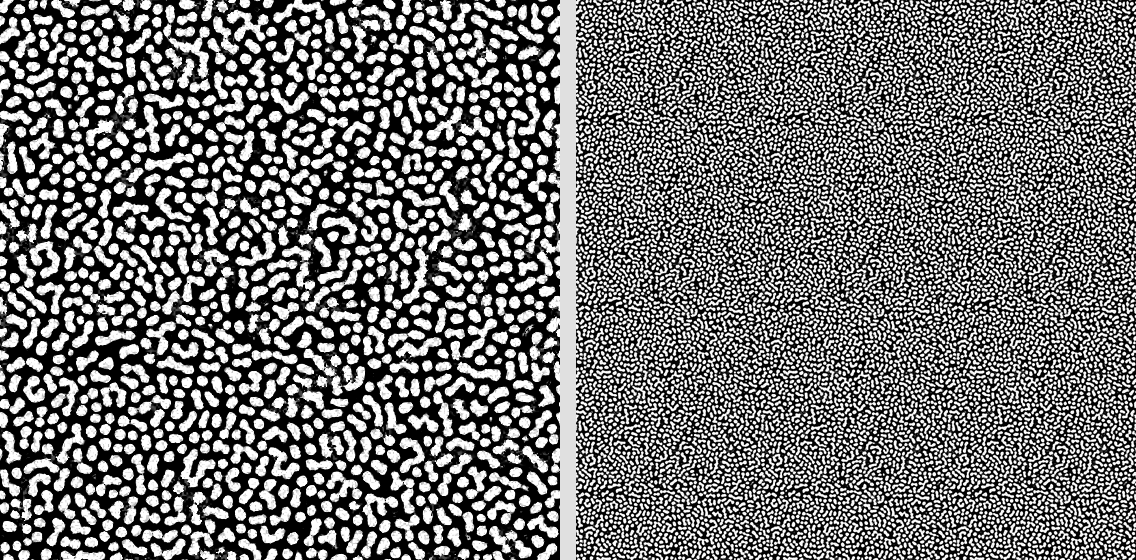
Left: one tile. Right: repeated 3 by 3.
Reproduce this pattern procedurally as a Shadertoy shader.

```glsl
// Black and white labyrinth of dots and short worms, as in reaction-diffusion.
// Ring-shaped ripples around scattered seeds add up to a field with one
// dominant wavelength; its level line, slightly ragged, bounds the grains.

const float TAU = 6.2831853;
const float WAVES = 40.0;  // wavelengths across the canvas
const int SEEDS = 48;      // seed cells across the canvas

// Integer hash of a cell that wraps after "period" cells (PCG style).
vec2 hashCell(ivec2 cell, int period, uint salt) {
    ivec2 wrapped = (cell % period + period) % period;
    uvec2 v = uvec2(wrapped) * 1664525u + 1013904223u + salt * 747796405u;
    v.x += v.y * 1664525u;
    v.y += v.x * 1664525u;
    v ^= v >> 16u;
    v.x += v.y * 1664525u;
    v.y += v.x * 1664525u;
    v ^= v >> 16u;
    return vec2(v & 65535u) / 65536.0;
}

// Tiling value noise, 0 to 1.
float noise(vec2 uv, int period, uint salt) {
    vec2 p = uv * float(period);
    ivec2 i = ivec2(floor(p));
    vec2 f = fract(p);
    f = f * f * (3.0 - 2.0 * f);
    float a = hashCell(i, period, salt).x;
    float b = hashCell(i + ivec2(1, 0), period, salt).x;
    float c = hashCell(i + ivec2(0, 1), period, salt).x;
    float d = hashCell(i + ivec2(1, 1), period, salt).x;
    return mix(mix(a, b, f.x), mix(c, d, f.x), f.y);
}

// Sum of windowed Bessel ripples: height in x, gradient (per radian) in yz.
vec3 rippleField(vec2 uv) {
    const vec4 directions = vec4(0.9808, 0.8315, 0.5556, 0.1951);
    const float reach2 = 110.0;  // squared ripple radius in radians
    vec2 p = uv * float(SEEDS);
    ivec2 home = ivec2(floor(p));
    vec3 sum = vec3(0.0);
    for (int y = -2; y <= 2; y++) {
        for (int x = -2; x <= 2; x++) {
            ivec2 cell = home + ivec2(x, y);
            vec2 seed = vec2(cell) + hashCell(cell, SEEDS, 1u);
            vec2 offset = (p - seed) * TAU * WAVES / float(SEEDS);
            float r = length(offset);
            float q = max(0.0, 1.0 - r * r / reach2);
            // Averaged plane waves give J0 and J1.
            float j0 = dot(cos(r * directions), vec4(0.25));
            float j1 = dot(sin(r * directions), 0.25 * directions);
            float slope = -j1 * q * q * q - j0 * 6.0 * r / reach2 * q * q;
            sum += vec3(j0 * q * q * q, slope * offset / max(r, 1e-4));
        }
    }
    return sum;
}

void mainImage(out vec4 fragColor, in vec2 fragCoord) {
    vec2 uv = fragCoord / iResolution.xy;

    // Cut weak bridges with a raised level, then widen grains along the slope.
    vec3 field = rippleField(uv);
    float height = field.x - 0.2;
    float slope = length(field.yz);
    float amplitude = max(length(vec2(height, slope)), 0.02);
    float dist = (height + 0.46 * slope) / (amplitude * TAU * WAVES);

    // Ragged outline, rougher in a few smudged places.
    float grain = noise(uv, 300, 2u);
    float smudge = smoothstep(0.76, 0.9, noise(uv, 22, 3u));
    dist += (grain - 0.5) * (0.0022 + 0.004 * smudge);

    float softness = max(0.0012, 0.7 / iResolution.y);
    float white = smoothstep(-softness, softness, dist);

    // Pale flecks just inside the rims, faint dust in the smudged gaps.
    float rim = 1.0 - smoothstep(0.002, 0.006, dist);
    float fleck = smoothstep(0.55, 0.85, noise(uv, 340, 4u)) * rim;
    float dust = 0.3 * smudge * smoothstep(0.45, 0.9, noise(uv, 260, 5u));
    float shade = mix(dust, 1.0 - 0.28 * fleck, white);
    fragColor = vec4(vec3(shade), 1.0);
}
```
